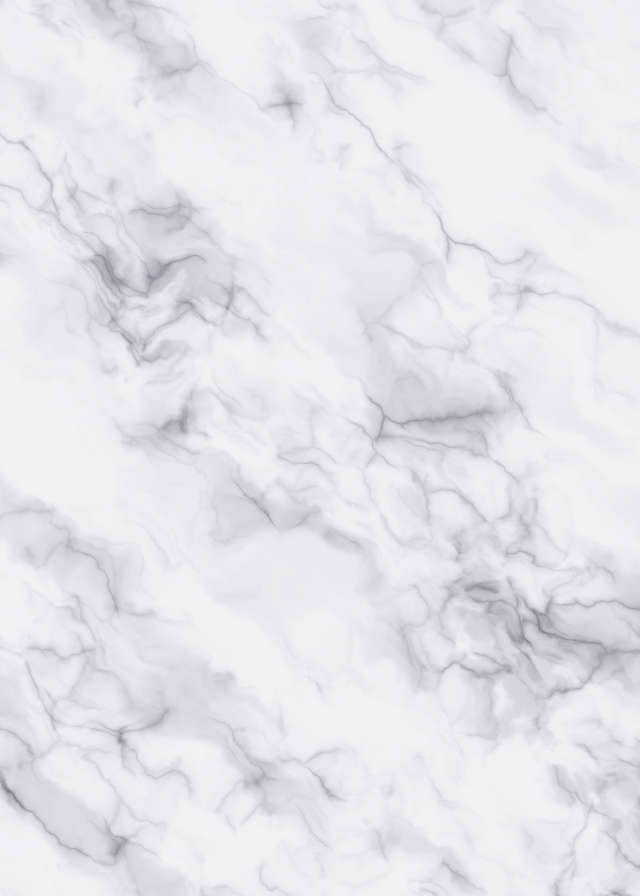
This texture is drawn by a Shadertoy shader. Its source:

```glsl
// White marble with soft grey streaks and thin, broken diagonal veins.
// Veins are borders of stretched cellular noise at four scales, bent by
// layered noise, and gathered into two dark fractured bands.

const vec3  WHITE       = vec3(0.944, 0.949, 0.966);
const vec3  VEIN        = vec3(0.500, 0.500, 0.545);
const vec2  ALONG       = vec2(0.77, -0.64);   // direction of the veins
const vec2  ACROSS      = vec2(0.64, 0.77);
const float WARP        = 0.070;               // how far veins wander
const float WARP_SCALE  = 13.0;
const float CELL_SCALE  = 3.2;                 // coarsest vein network
const float SCALE_STEP  = 1.9;
const float LINE_WIDTH  = 0.0019;
const float HALO_WIDTH  = 0.009;
const float LINE_SHADE  = 0.40;
const float HALO_SHADE  = 0.13;
const float CLOUD_SHADE = 0.19;
const float BAND_SHADE  = 0.25;
const vec2  BAND_START  = vec2(0.02, 1.10);    // fractured band
const vec2  BAND_END    = vec2(0.23, 0.53);
const vec2  BAND_SHIFT  = vec2(0.51, -0.71);   // offset of the second band
const float BAND_WIDTH  = 0.075;

vec2 hash22(vec2 p) {
    vec3 q = fract(p.xyx * vec3(0.1031, 0.1030, 0.0973));
    q += dot(q, q.yzx + 33.33);
    return fract((q.xx + q.yz) * q.zy);
}

float valueNoise(vec2 p) {
    vec2 i = floor(p), f = fract(p);
    f = f * f * f * (f * (f * 6.0 - 15.0) + 10.0);
    float low  = mix(hash22(i).x, hash22(i + vec2(1, 0)).x, f.x);
    float high = mix(hash22(i + vec2(0, 1)).x, hash22(i + vec2(1, 1)).x, f.x);
    return mix(low, high, f.y);
}

// Layered noise, 0 to 1; a slight turn per octave keeps any stretch
float layeredNoise(vec2 p) {
    const mat2 TURN = mat2(1.96, 0.40, -0.40, 1.96);
    float sum = 0.0, amp = 0.5;
    for (int i = 0; i < 5; i++) {
        sum += amp * valueNoise(p);
        p = TURN * p + 17.3;
        amp *= 0.5;
    }
    return sum / 0.97;
}

// Cellular noise: second nearest minus nearest distance, zero on borders
float cellBorder(vec2 p) {
    vec2 cell = floor(p), f = fract(p);
    float nearest = 9.0, second = 9.0;
    for (int y = -1; y <= 1; y++)
    for (int x = -1; x <= 1; x++) {
        vec2 o = vec2(x, y);
        float d = length(o + 0.1 + 0.8 * hash22(cell + o) - f);
        second = min(second, max(nearest, d));
        nearest = min(nearest, d);
    }
    return second - nearest;
}

float segmentDistance(vec2 p, vec2 a, vec2 b) {
    vec2 ab = b - a;
    return length(p - a - ab * clamp(dot(p - a, ab) / dot(ab, ab), 0.0, 1.0));
}

void mainImage(out vec4 fragColor, in vec2 fragCoord) {
    vec2 p = fragCoord / iResolution.y;

    // Bend the canvas, then turn it to the vein direction
    vec2 bend = vec2(layeredNoise(p * WARP_SCALE + 3.0),
                     layeredNoise(p * WARP_SCALE + 41.0)) - 0.5;
    vec2 bent = p + WARP * bend;
    vec2 grain = vec2(dot(bent, ALONG), dot(bent, ACROSS));

    // Dark fractured bands
    float band = 0.0;
    for (int i = 0; i < 2; i++) {
        float d = segmentDistance(bent - float(i) * BAND_SHIFT, BAND_START, BAND_END);
        band = max(band, exp(-d * d / (BAND_WIDTH * BAND_WIDTH)));
    }
    band *= smoothstep(0.36, 0.62, layeredNoise(bent * 9.0 + 23.0));

    // Veined regions, with small streaky clouds and mottled bands
    float region = smoothstep(0.42, 0.64, layeredNoise(grain * vec2(3.5, 9.0) + 11.0));
    float cloud = smoothstep(0.46, 0.78, layeredNoise(grain * vec2(6.0, 18.0) + 5.0));
    float mottle = smoothstep(0.40, 0.72, layeredNoise(grain * vec2(22.0, 32.0) + 71.0));
    float shade = CLOUD_SHADE * cloud * (0.35 + 0.65 * region)
                + BAND_SHADE * band * mottle;

    // Vein networks from coarse to fine, the fine ones kept to the bands
    float scale = CELL_SCALE;
    float lineWidth = max(LINE_WIDTH, 0.8 / iResolution.y);
    for (int i = 0; i < 4; i++) {
        float level = float(i);
        vec2 stretch = vec2(1.0, 2.7 - 0.4 * level);
        float border = cellBorder(grain * stretch * scale + 7.0 * level);
        float breaks = smoothstep(0.44, 0.68, layeredNoise(bent * (9.0 + 5.0 * level) + 57.0 * level));
        float strength = breaks * min(region * (1.0 - 0.28 * level) + band, 1.0);
        float unit = 4.0 * scale;
        shade += strength * (LINE_SHADE * exp(-border / (lineWidth * unit))
                           + HALO_SHADE * exp(-border / (HALO_WIDTH * unit)));
        scale *= SCALE_STEP;
    }

    fragColor = vec4(mix(WHITE, VEIN, clamp(shade, 0.0, 1.0)), 1.0);
}
```
